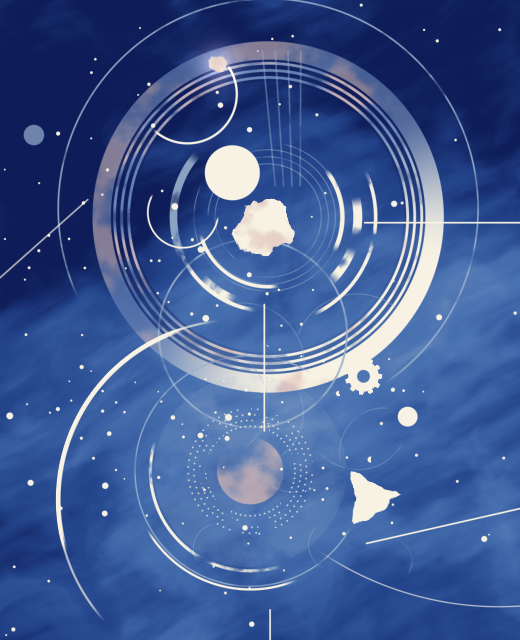
Give the GLSL for this background, as a Shadertoy shader.

```glsl
// Celestial clockwork: pale rings, discs and star dust over painted blue clouds.
const vec3 NAVY = vec3(.055, .115, .35), BLUE = vec3(.14, .27, .55);
const vec3 AZURE = vec3(.28, .44, .69), MIST = vec3(.6, .69, .8);
const vec3 CREAM = vec3(.97, .95, .89), PEACH = vec3(.86, .73, .71);

float hash(vec2 p) { return fract(sin(dot(p, vec2(127.1, 311.7))) * 43758.5); }
float noise(vec2 p) {
  vec2 i = floor(p), f = fract(p), e = vec2(1, 0);
  f *= f * (3. - 2. * f);
  return mix(mix(hash(i), hash(i + e), f.x), mix(hash(i + e.yx), hash(i + 1.), f.x), f.y);
}
float fbm(vec2 p) {
  float sum = 0., amp = .52;
  for (int i = 0; i < 5; i++, amp *= .5) {
    sum += amp * noise(p);
    p = mat2(1.6, 1.2, -1.2, 1.6) * p + 7.3;
  }
  return sum;
}
float glow(vec2 p, float x, float y, float r) {
  p = (p - vec2(x, y)) / r;
  return exp(-dot(p, p));
}
float fill(float d) { return 1. - smoothstep(-.8, .8, d * iResolution.y); }
float disc(vec2 p, float x, float y, float r) { return fill(length(p - vec2(x, y)) - r); }

// Ring of half width w, faded beyond the angle span around mid
float arc(vec2 p, float r, float w, float mid, float span) {
  float away = acos(clamp(dot(normalize(p), vec2(cos(mid), sin(mid))), -1., 1.));
  return fill(abs(length(p) - r) - w) * (1. - smoothstep(span - .15, span, away));
}
float line(vec2 p, vec2 a, vec2 b) {
  p -= a;
  b -= a;
  return fill(length(p - b * clamp(dot(p, b) / dot(b, b), 0., 1.)) - .0013);
}
float dust(vec2 p, float cells, float size, float density) {
  vec2 id = floor(p * cells), f = fract(p * cells) - .25;
  f = (f - .5 * vec2(hash(id + 17.), hash(id + 41.))) / cells;
  return disc(f, 0., 0., size * (.45 + .55 * hash(id + 73.))) * step(hash(id), density);
}
void paint(inout vec3 col, vec3 ink, float cover) { col = mix(col, ink, clamp(cover, 0., 1.)); }

vec3 clouds(vec2 p) {
  vec2 warp = vec2(fbm(p * 4.), fbm(p * 4. + 9.));
  float v = -.23 + .75 * fbm(p * vec2(4, 6) + warp * 2.);
  v += .25 * fbm(vec2(p.x + p.y * .5, p.y - p.x * .5) * vec2(9, 38) + warp * 3.);
  v += .4 * glow(p, .42, .37, .14) + .24 * glow(p, .43, .6, .16);
  v += .2 * glow(p, .74, .62, .16) + .18 * glow(p, .62, .28, .25);
  v += .13 * glow(p, .3, .2, .22) - .2 * glow(p, .04, .72, .25);
  v -= .16 * (glow(p, .25, .98, .28) + glow(p, .68, .95, .2));
  vec3 col = mix(NAVY, BLUE, smoothstep(0., .34, v));
  col = mix(col, AZURE, smoothstep(.28, .64, v));
  return mix(col, MIST, smoothstep(.58, 1.05, v));
}

void mainImage(out vec4 fragColor, in vec2 fragCoord) {
  vec2 p = fragCoord / iResolution.y, hub = p - vec2(.419, .661), low = p - vec2(.391, .264);
  vec3 col = clouds(p);
  float rough = fbm(p * 32.), patches = fbm(p * 13. + 4.);
  float wear = smoothstep(.24, .52, rough), chip = rough - .48;

  // Great band, slate turning to cream, with three inner lines
  float r = length(hub), lit = smoothstep(-.1, .85, dot(hub, vec2(.64, -.77)) / r);
  vec3 band = mix(vec3(.4, .51, .71), CREAM, lit);
  paint(band, PEACH, .8 * smoothstep(.5, .7, patches));
  paint(col, band, fill(abs(r - .26) - .0145) * (.65 + .35 * lit));
  paint(col, NAVY, fill(abs(r - .229) - .017) * (.42 - .3 * lit));
  float trio = fill(abs(mod(r - .2125, .011) - .0055) - .0022) * step(abs(r - .229), .0165);
  paint(col, band, trio * (.55 + .45 * wear));

  // Dials, dotted rings and filaments
  paint(col, MIST, fill(length(low) - .15) * .15 * wear);
  paint(col, PEACH, fill(length(low) - .052) * .75 * smoothstep(.3, .65, patches));
  float pale = arc(hub + vec2(0, -.013), .328, .0013, 1.3, 2.3) + arc(hub, .148, .006, 3., .6);
  pale += arc(p - vec2(.395, .479), .147, .0015, 0., 4.) + arc(low, .18, .0011, 3.4, 2.4);
  float dots = 0., turns = atan(low.y, low.x) / 6.2832;
  for (float k = 0.; k < 10.; k++) {
    vec2 c = vec2(hash(vec2(k, 3)), hash(vec2(k, 8)));
    pale += .5 * arc(p - vec2(.3, .1) - .4 * c, .03 + .08 * c.y, .0007, k * 2.4, 1.);
    if (k > 3.) continue;
    pale += .6 * arc(hub, .083 + .011 * k, .0008, 1.6 - .9 * k, 2.5);
    pale += .5 * line(p, vec2(.41 + .02 * k, .92), vec2(.43 + .013 * k, .71));
    float ring = .07 + .009 * k, a = (fract(turns * 58. + .37 * k) - .5) * .108;
    dots += disc(vec2(a * ring, length(low)), 0., ring, .0013) * step(.35, noise(p * 70.));
  }
  paint(col, MIST, pale * (.3 + .6 * wear));
  float worn = arc(hub, .116, .0035, .1, .6) + arc(hub, .168, .0028, -.35, .8);
  worn += arc(hub, .14, .007, 0., .24) + arc(hub, .14, .007, -.58, .24) + arc(hub, .14, .007, -2.17, .24);
  worn += arc(hub, .147, .003, -2.3, .6) + arc(low, .156, .0024, -2.35, 1.1);
  paint(col, CREAM, worn * wear + dots * .75);

  // Clean arcs, sweeping crescent and rays
  vec2 sweep = p - vec2(.371, .219);
  float clean = arc(hub, .109, .0028, -2.15, .75) + arc(low, .185, .0018, -1.9, .75);
  clean += arc(p - vec2(.286, .668), .055, .0014, -1.9, 1.8);
  clean += arc(p - vec2(.293, .853), .077, .0018, -.85, 1.5);
  clean += .7 * arc(sweep, .281, .0017, 2.78, 1.12) + arc(sweep, .28, .0036, 2.65, .8);
  clean += line(p, vec2(.57, .652), vec2(.82, .652)) + line(p, vec2(.413, .524), vec2(.413, .327));
  clean += line(p, vec2(.422, .047), vec2(.422, 0)) + line(p, vec2(.573, .151), vec2(.82, .207));
  clean += .7 * (line(p, vec2(0, .566), vec2(.137, .688)) + arc(p - vec2(.78, .55), .498, .001, -1.7, .5));

  // Gear, shard, moons and dust
  vec2 q = p - vec2(.568, .412);
  float teeth = .024 + .005 * smoothstep(-.4, .4, cos(11. * atan(q.y, q.x)));
  clean += fill(max(length(q) - teeth, .01 - length(q)));
  q = p - vec2(.573, .222);
  float shard = max(max(-q.x - .02, dot(q, vec2(.34, .94)) - .027), dot(q, vec2(.5, -.86)) - .025);
  clean += fill(shard + chip * .022) + disc(p, .363, .73, .043) + disc(p, .637, .349, .0155);
  float crowd = glow(p, .2, .4, .24) + .7 * glow(p, .42, .3, .2);
  clean += dust(p, 27., .0055, .03 + .13 * crowd) + dust(p, 58., .0025, .02 + .09 * crowd);
  paint(col, CREAM, clean);
  paint(col, MIST, disc(p, .053, .789, .016) * .7);

  // Central splash and spark
  col += PEACH * .4 * glow(p, .34, .9, .03);
  float splash = length(p - vec2(.419, .643)) - .047 + (patches - .48) * .08 + chip * .03;
  splash = min(splash, length(p - vec2(.34, .9)) - .017 + chip * .025);
  paint(col, mix(CREAM, PEACH, .6 * smoothstep(.4, .75, rough)), fill(splash));
  fragColor = vec4(col, 1);
}
```
